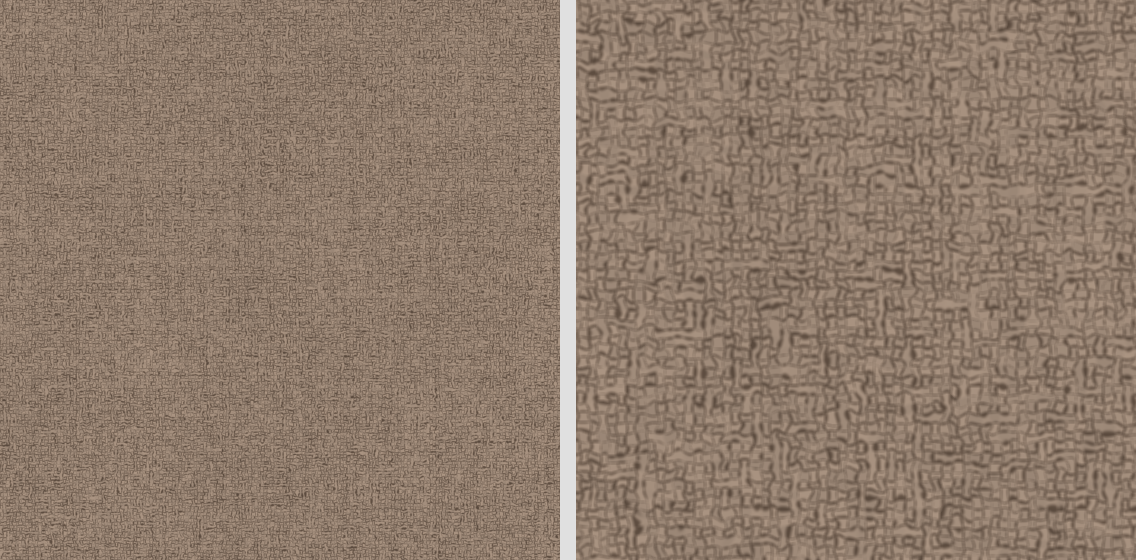
Left: the whole. Right: its middle third, enlarged.
Give the GLSL for this texture, as a three.js fragment shader.

```glsl
// Draws a fine taupe linen weave with short wavy dark gaps, thin thread lines and soft blotches.
varying vec2 vUv;

const vec3 YARN_COLOR = vec3(0.634, 0.552, 0.484);
const vec3 GAP_COLOR = vec3(0.365, 0.300, 0.250);
const float THREADS = 176.0;         // threads across the canvas
const float GAP_WIDTH = 0.200;       // mean gap on each side, in threads
const float GAP_SOFTNESS = 0.12;
const float GAP_TAPER = 0.60;        // narrowing of gaps towards their ends
const float FLIP_CHANCE = 0.08;      // share of crossings that break the weave
const float DRIFT = 0.35;            // slow sideways drift of threads
const float CRIMP = 0.70;            // quick bending of threads at crossings
const float LINE_WIDTH = 0.11;       // change of width along one gap line
const float LINE_LENGTH = 22.0;      // in threads
const float YARN_VARIATION = 0.10;
const float BLOTCH_CONTRAST = 0.05;
const float FOOTPRINT = 1.2 / 512.0; // smoothing area, in canvas units
const int SAMPLES = 4;               // smoothing samples per axis

float hash(vec2 p) {
  vec3 q = fract(vec3(p.xyx) * 0.1031);
  q += dot(q, q.yzx + 33.33);
  return fract((q.x + q.y) * q.z);
}

float noise(vec2 p) {
  vec2 cell = floor(p);
  vec2 f = fract(p);
  f = f * f * (3.0 - 2.0 * f);
  float low = mix(hash(cell), hash(cell + vec2(1.0, 0.0)), f.x);
  float high = mix(hash(cell + vec2(0.0, 1.0)), hash(cell + 1.0), f.x);
  return mix(low, high, f.y);
}

// Random shift in both directions
vec2 bend(vec2 p) {
  return vec2(noise(p + 11.0), noise(p + 257.0)) - 0.5;
}

// Cloudy wear, with faint streaks along both thread directions
float blotches(vec2 uv) {
  float cloud = 0.6 * noise(uv * 5.0 + 3.7) + 0.4 * noise(uv * 13.0 + 41.3);
  float streaks = 0.5 * noise(uv * vec2(4.0, 45.0) + 17.0)
                + 0.5 * noise(uv * vec2(45.0, 4.0) + 71.0);
  return 0.65 * cloud + 0.35 * streaks - 0.5;
}

vec3 weave(vec2 uv) {
  vec2 p = uv * THREADS;
  p += DRIFT * bend(p * 0.23) + CRIMP * bend(p * 0.85);
  vec2 cell = floor(p);
  vec2 f = fract(p) - 0.5;

  // Which thread lies on top: plain weave with a few random faults
  bool flipped = hash(cell + 211.0) < FLIP_CHANCE;
  bool warpOnTop = (mod(cell.x + cell.y, 2.0) < 0.5) != flipped;
  vec2 local = warpOnTop ? f : f.yx;
  float side = local.x < 0.0 ? 0.0 : 1.0;

  // Each line between two threads opens and closes slowly along its length
  vec2 linePoint = warpOnTop ? vec2(cell.x + side, p.y / LINE_LENGTH)
                             : vec2(p.x / LINE_LENGTH, cell.y + side);
  float opening = noise(linePoint + (warpOnTop ? 301.0 : 407.0)) - 0.5;

  // A dark tapered dash of random width on each side of the thread on top
  float chance = hash(cell * 2.0 + vec2(side, 503.0));
  float width = GAP_WIDTH * (0.4 + 1.2 * chance) + LINE_WIDTH * opening;
  width -= GAP_TAPER * local.y * local.y;
  float edge = 0.5 - abs(local.x);
  float gap = 1.0 - smoothstep(width - GAP_SOFTNESS, width + GAP_SOFTNESS, edge);

  float shade = 1.0 + YARN_VARIATION * (hash(cell + 97.0) - 0.5);
  return mix(YARN_COLOR, GAP_COLOR, gap) * shade;
}

void main() {
  // Average a small area so that fine threads stay smooth
  vec3 color = vec3(0.0);
  for (int y = 0; y < SAMPLES; y++) {
    for (int x = 0; x < SAMPLES; x++) {
      vec2 offset = (vec2(float(x), float(y)) + 0.5) / float(SAMPLES) - 0.5;
      color += weave(vUv + offset * FOOTPRINT);
    }
  }
  color /= float(SAMPLES * SAMPLES);
  color *= 1.0 + BLOTCH_CONTRAST * blotches(vUv);
  gl_FragColor = vec4(color, 1.0);
}
```
